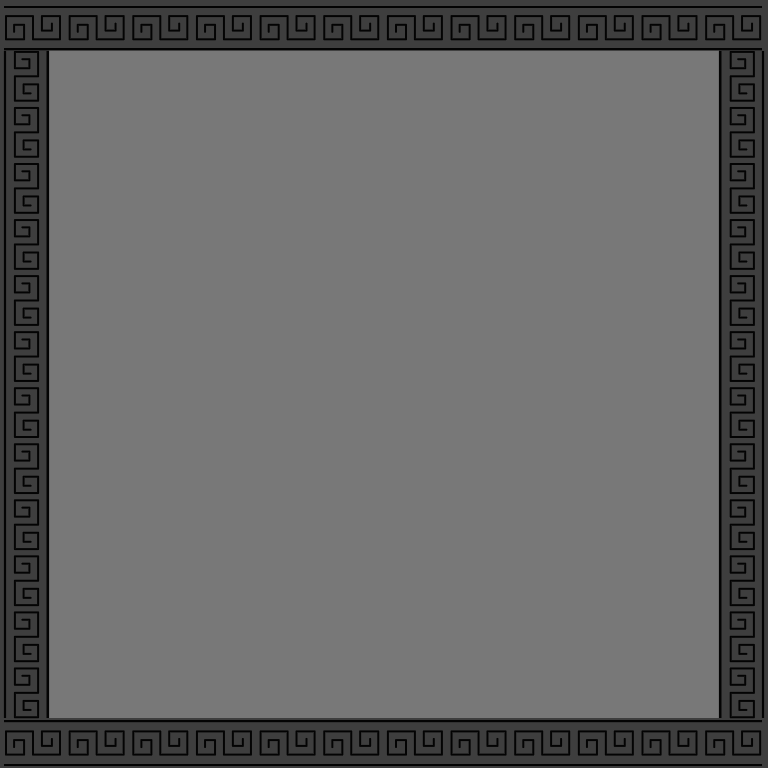
Give the GLSL for this texture map, as a Shadertoy shader.

```glsl
// The canvas is laid out on a 768-unit grid, y pointing down.
const float GRID = 768.0;

float segment(vec2 p, vec2 a, vec2 b) {
    vec2 d = abs(p - 0.5 * (a + b)) - 0.5 * abs(b - a);
    return length(max(d, 0.0)) + min(max(d.x, d.y), 0.0);
}

float box(vec2 p, vec2 lo, vec2 hi) {
    vec2 d = max(lo - p, p - hi);
    return max(d.x, d.y);
}

// Pair of linked square spirals, x along the band, y across it
float keyMotif(vec2 q, vec2 halfSize) {
    if (q.x > 0.0) q = -q;
    vec2 path[7] = vec2[7](
        vec2(0.0, 1.0), vec2(0.0, -1.0), vec2(-1.0, -1.0), vec2(-1.0, 1.0),
        vec2(-0.33, 1.0), vec2(-0.33, -0.25), vec2(-0.7, -0.25));
    float d = segment(q, path[6] * halfSize, vec2(-0.7, 0.35) * halfSize);
    for (int i = 0; i < 6; i++)
        d = min(d, segment(q, path[i] * halfSize, path[i + 1] * halfSize));
    return d - 1.0;
}

// Twelve motifs repeated along a band
float keyBand(vec2 q, float first, float period, vec2 halfSize) {
    float k = clamp(round((q.x - first) / period), 0.0, 11.0);
    return keyMotif(vec2(q.x - first - k * period, q.y), halfSize);
}

float coverage(float d, float pixel) {
    return clamp(0.5 - d / pixel, 0.0, 1.0);
}

void mainImage(out vec4 fragColor, in vec2 fragCoord) {
    vec2 p = fragCoord / iResolution.xy;
    p = vec2(p.x, 1.0 - p.y) * GRID;
    float pixel = GRID / min(iResolution.x, iResolution.y);

    // Frame and flat centre
    vec3 frame = vec3(0.245);
    vec3 field = vec3(0.472);
    vec3 ink = vec3(0.01);
    float inside = box(p, vec2(49.0, 50.5), vec2(719.0, 718.0));
    vec3 color = mix(frame, field, coverage(inside, pixel));

    // Border rules: horizontal pairs, then vertical pairs
    float rules = box(p, vec2(4.0, 6.0), vec2(762.0, 8.0));
    rules = min(rules, box(p, vec2(4.0, 48.0), vec2(762.0, 50.3)));
    rules = min(rules, box(p, vec2(4.0, 720.0), vec2(762.0, 722.2)));
    rules = min(rules, box(p, vec2(4.0, 764.0), vec2(762.0, 766.0)));
    for (int side = 0; side < 2; side++) {
        float x = side == 0 ? 5.0 : 763.0;
        float inner = side == 0 ? 47.8 : 720.2;
        rules = min(rules, box(p, vec2(x - 1.1, 51.0), vec2(x + 1.1, 718.0)));
        rules = min(rules, box(p, vec2(inner - 1.3, 51.0), vec2(inner + 1.3, 718.0)));
    }

    // Key pattern on all four sides
    float across = p.y < 0.5 * GRID ? 27.7 : 743.0;
    float keys = keyBand(vec2(p.x, p.y - across), 33.0, 63.65, vec2(27.0, 11.6));
    across = p.x < 0.5 * GRID ? 26.5 : 742.3;
    keys = min(keys, keyBand(vec2(p.y, across - p.x), 76.3, 56.05, vec2(24.4, 11.6)));

    color = mix(color, ink, coverage(min(rules, keys), pixel));
    fragColor = vec4(color, 1.0);
}
```
